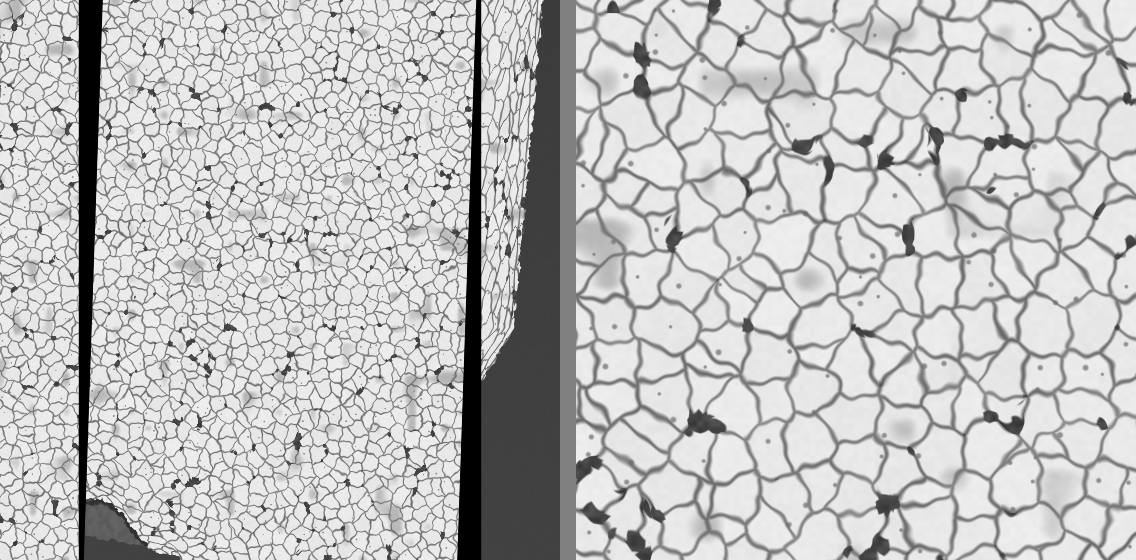
Left, the full canvas; right, a detail of the centre.
A three.js fragment shader for this texture:

```glsl
// Micrograph of a polished, etched metal: pale grains with thin dark boundaries in three
// strips, split by black slanted gaps and bordered by grey mount and a corner of scale.
// Grains are weighted Voronoi cells; boundary distances are converted to canvas units.

#define GRAINS vec2(43.0, 41.0)   // cells across the canvas
#define SIZE_SPREAD 0.30          // variety of grain sizes
#define LINE_WIDTH 0.0024         // half width of a boundary with its soft flank
#define POOL_SIZE 0.0062          // reach of the dark pools at junctions
#define GRAIN_TONE 0.915
#define LINE_TONE 0.40
#define POOL_TONE 0.27
#define MOUNT_TONE 0.245
#define SCALE_TONE 0.37
#define SOFT 0.0010               // edge smoothing

varying vec2 vUv;

vec2 hash2(vec2 p) {
  vec3 h = fract(p.xyx * vec3(0.1031, 0.1030, 0.0973));
  h += dot(h, h.yzx + 33.33);
  return fract((h.xx + h.yz) * h.zy);
}

float noise(vec2 p) {
  vec2 i = floor(p), f = fract(p);
  f = f * f * (3.0 - 2.0 * f);
  vec2 e = vec2(1.0, 0.0);
  return mix(mix(hash2(i).x, hash2(i + e).x, f.x),
             mix(hash2(i + e.yx).x, hash2(i + e.xx).x, f.x), f.y);
}

float above(float d) { return smoothstep(-SOFT, SOFT, d); }

// Nearest and second nearest boundary distance in canvas units, and a grain id.
// density holds the local cells per canvas unit on each axis.
vec3 grainCells(vec2 q, vec2 density) {
  vec2 home = floor(q), f = fract(q), seed = vec2(0.0), id = vec2(0.0);
  float best = 1e3;
  for (int j = -1; j <= 1; j++) for (int i = -1; i <= 1; i++) {
    vec2 g = vec2(float(i), float(j)), h = hash2(home + g);
    vec2 r = g + h - f;
    float d = dot(r, r) - SIZE_SPREAD * hash2(home + g + 71.0).x;
    if (d < best) { best = d; seed = r; id = home + g; }
  }
  float e1 = 1.0, e2 = 1.0;
  for (int j = -2; j <= 2; j++) for (int i = -2; i <= 2; i++) {
    vec2 g = vec2(float(i), float(j));
    vec2 r = g + hash2(home + g) - f, span = r - seed;
    if (dot(span, span) > 1e-5) {
      float d = dot(r, r) - SIZE_SPREAD * hash2(home + g + 71.0).x;
      float e = max(0.5 * (d - best) / length(span * density), 0.0);
      e2 = min(e2, max(e, e1));
      e1 = min(e1, e);
    }
  }
  return vec3(e1, e2, hash2(id + 19.0).y);
}

// Sparse round inclusions, one candidate per cell.
float specks(vec2 p) {
  vec2 c = p * 75.0, h = hash2(floor(c) + 300.0), k = hash2(floor(c) + 500.0);
  float radius = mix(0.05, 0.13, k.y);
  float d = length(fract(c) - mix(vec2(0.2), vec2(0.8), h));
  return step(k.x, 0.16) * (1.0 - smoothstep(radius * 0.5, radius + 0.06, d));
}

void main() {
  vec2 p = vUv;
  float left = step(p.x, 0.1406), right = step(0.8594, p.x);
  float rough = noise(p * 95.0) - 0.5 + 0.6 * (noise(p * 230.0) - 0.5);

  // Depth below the worn right rim and height over the corner scale
  float rim = min(0.8814 + 0.0886 * p.y, 0.859 + 0.6 * (p.y - 0.316));
  float depth = rim - p.x + 0.006 * rough;
  float crust = 0.012 + 0.095 * (1.0 - smoothstep(0.18, 0.29, p.x))
              - 0.6 * max(p.x - 0.31, 0.0);
  float height = p.y - crust + 0.010 * rough;

  // Grain space: squeezed towards the rim and the scale
  vec2 density = GRAINS, q = p * GRAINS + 100.0 * left;
  float squeeze = 0.0;
  if (right > 0.5) {
    float t = max(rim - p.x, 0.0);
    squeeze = exp(-t / 0.035);
    density = vec2(42.0 + 85.0 * squeeze, 25.0);
    q = vec2(42.0 * t - 2.98 * squeeze + 60.0, 25.0 * p.y + 9.0 * t);
  } else if (left < 0.5) {
    squeeze = exp(-max(p.y - crust, 0.0) / 0.035);
    density.y += 43.0 * squeeze;
    q.y -= 1.5 * squeeze - 0.5 * squeeze * sin(p.x * 60.0);
  }
  q += 0.07 * sin(q.yx * 4.7 + 2.0 * sin(q * 1.9)) + 0.03 * sin(q.yx * 11.3 + q);
  vec3 cell = grainCells(q, density);

  // Grain faces: slight tone steps, fine mottle and rare smudges
  float tone = GRAIN_TONE + 0.025 * (cell.z - 0.5) + 0.025 * (noise(p * 310.0) - 0.5);
  tone -= 0.20 * smoothstep(0.76, 0.98, noise(p * 34.0 + 7.0));
  tone = mix(tone, 0.48, 0.8 * specks(p));

  // Boundaries of uneven weight, then pools strung along the rolling direction
  float weight = noise(q * 1.3 + 40.0);
  float line = 1.0 - smoothstep(0.0, LINE_WIDTH * mix(0.85, 1.2, weight), cell.x);
  tone = mix(tone, LINE_TONE, line * mix(0.7, 1.0, max(weight, squeeze)));
  vec2 band = mix(vec2(62.0, 36.0), vec2(40.0, 58.0), left);
  float pool = noise(p * band + 13.0) + 0.12 * squeeze;
  float reach = mix(-0.001, POOL_SIZE, smoothstep(0.64, 0.98, pool));
  float dark = 1.0 - smoothstep(reach - 0.0012, reach + 0.0006, cell.y + 0.0015 * rough);
  tone = mix(tone, POOL_TONE + 0.12 * (noise(p * 280.0) - 0.5), dark);

  // Mount beyond the rim
  float mount = MOUNT_TONE + 0.025 * (0.5 - p.y) + 0.01 * (noise(p * 300.0) - 0.5);
  tone = mix(tone, mount, right * (1.0 - above(depth)));

  // Scale in the lower corner: dark crust, grey body, mount below
  float body = SCALE_TONE + 0.06 * (noise(p * 150.0) - 0.5);
  body = mix(0.19, body, smoothstep(0.006, 0.013, -height));
  float floorLine = 0.058 - 0.16 * (p.x - 0.15) + 0.006 * rough - 0.015;
  body = mix(mount, body, above(p.y - floorLine));
  tone = mix(tone, body, (1.0 - left) * (1.0 - right) * (1.0 - above(height)));

  // Black gaps, each with one upright and one slanted side
  float gapLeft = above(p.x - 0.1406) * above(mix(0.1497, 0.1836, p.y) - p.x);
  float gapRight = above(p.x - mix(0.8164, 0.8505, p.y)) * above(0.8594 - p.x);
  tone *= 1.0 - max(gapLeft, gapRight);

  gl_FragColor = vec4(vec3(tone), 1.0);
}
```
